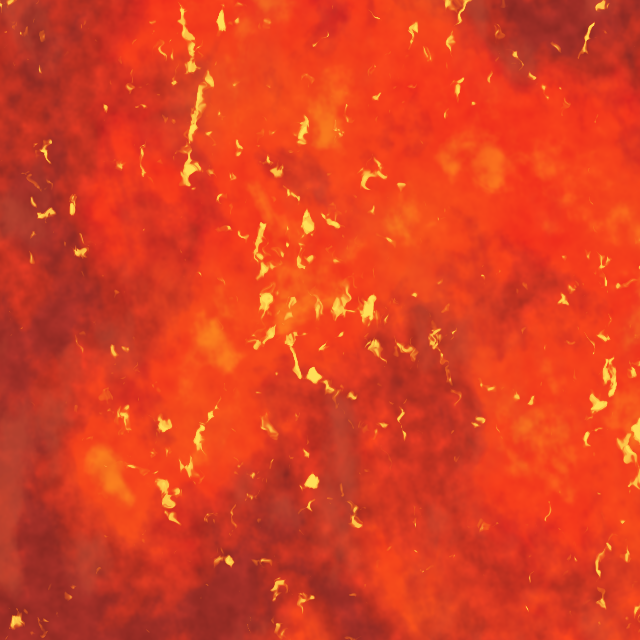
Reproduce this texture procedurally as a three.js fragment shader.

```glsl
// Molten lava: smoky red heat clouds with dark crust and scattered golden embers.
varying vec2 vUv;

#define CLOUD_SCALE 4.6
#define WARP 0.55
#define STREAK 0.10
#define MOTTLE 0.22
#define EMBER_LEVEL 0.87
#define CHAR vec3(0.63, 0.18, 0.15)
#define DEEP vec3(0.75, 0.195, 0.13)
#define RED vec3(0.87, 0.22, 0.13)
#define HOT vec3(0.96, 0.25, 0.11)
#define ORANGE vec3(0.97, 0.43, 0.12)
#define GOLD vec3(0.99, 0.76, 0.28)

float hash(vec2 p) {
  return fract(sin(dot(p, vec2(127.1, 311.7))) * 43758.5453);
}

float noise(vec2 p) {
  vec2 cell = floor(p);
  vec2 f = fract(p);
  f = f * f * (3.0 - 2.0 * f);
  float low = mix(hash(cell), hash(cell + vec2(1.0, 0.0)), f.x);
  float high = mix(hash(cell + vec2(0.0, 1.0)), hash(cell + vec2(1.0, 1.0)), f.x);
  return mix(low, high, f.y);
}

// Layered noise, each octave turned to hide the lattice; mean 0.5.
float fbm(vec2 p, int octaves) {
  float sum = 0.0;
  float total = 0.0;
  float amp = 0.5;
  for (int i = 0; i < 6; i++) {
    if (i >= octaves) break;
    sum += amp * noise(p);
    total += amp;
    amp *= 0.5;
    p = mat2(1.6, 1.2, -1.2, 1.6) * p + 7.3;
  }
  return sum / total;
}

// Temperature in deviations from the mean.
float heatField(vec2 uv) {
  vec2 p = uv * CLOUD_SCALE * vec2(1.08, 0.92) + 3.7;
  vec2 bend = vec2(fbm(p + 11.0, 4), fbm(p + 29.0, 4)) - 0.5;
  return (fbm(p + WARP * 2.0 * bend, 6) - 0.5) / 0.127;
}

vec3 heatColor(float heat) {
  vec3 color = mix(CHAR, DEEP, smoothstep(-2.0, -0.9, heat));
  color = mix(color, RED, smoothstep(-1.1, 0.1, heat));
  color = mix(color, HOT, smoothstep(-0.1, 0.75, heat));
  return mix(color, ORANGE, smoothstep(1.3, 2.5, heat));
}

// Small ragged grains gathered along steep, wandering veins.
float emberField(vec2 uv) {
  vec2 bend = vec2(noise(uv * 16.0), noise(uv * 16.0 + 41.0)) - 0.5;
  vec2 fray = vec2(noise(uv * 90.0 + 13.0), noise(uv * 90.0 + 67.0)) - 0.5;
  vec2 p = uv + 0.025 * bend + 0.012 * fray;
  float path = fbm(p * vec2(9.0, 3.5) + 17.0, 3);
  float vein = clamp(1.0 - abs(path - 0.5) / 0.045, 0.0, 1.0);
  float zone = fbm(uv * 4.0 + 53.0, 2) - 0.5;
  float grain = fbm(p * vec2(66.0, 48.0) + 5.0, 3);
  return grain + 0.25 * vein + 0.5 * zone - EMBER_LEVEL;
}

void main() {
  float heat = heatField(vUv) - 0.1;

  // Slanted rock streaks and fine mottling
  float streak = fbm(vec2(vUv.x * 26.0 + vUv.y * 6.0, vUv.y * 4.0), 4) - 0.5;
  float mottle = fbm(vUv * 45.0 + 71.0, 3) - 0.5;
  float crust = 1.0 - smoothstep(-1.2, 0.6, heat);
  vec3 color = heatColor(heat + 0.9 * mottle + 1.3 * streak);
  color *= 1.0 + MOTTLE * mottle * (0.25 + crust) + STREAK * streak * crust;

  // Pale ash over the crust, orange glow over the heat
  float ash = smoothstep(0.5, 0.8, fbm(vUv * vec2(15.0, 9.0) + 91.0, 5));
  color = mix(color, vec3(0.77, 0.31, 0.21), ash * (0.15 + 0.4 * crust));
  float glow = fbm(vUv * 6.0 + 33.0, 5) - 0.5;
  color.g += (0.15 * glow + 0.07 * mottle) * (1.0 - crust);

  // Embers: orange rim, golden body, brighter core
  float ember = emberField(vUv);
  color = mix(color, ORANGE, 0.6 * smoothstep(-0.08, 0.01, ember));
  color = mix(color, GOLD, smoothstep(-0.01, 0.08, ember));
  color = mix(color, vec3(1.0, 0.87, 0.34), smoothstep(0.09, 0.17, ember));

  gl_FragColor = vec4(clamp(color, 0.0, 1.0), 1.0);
}
```
